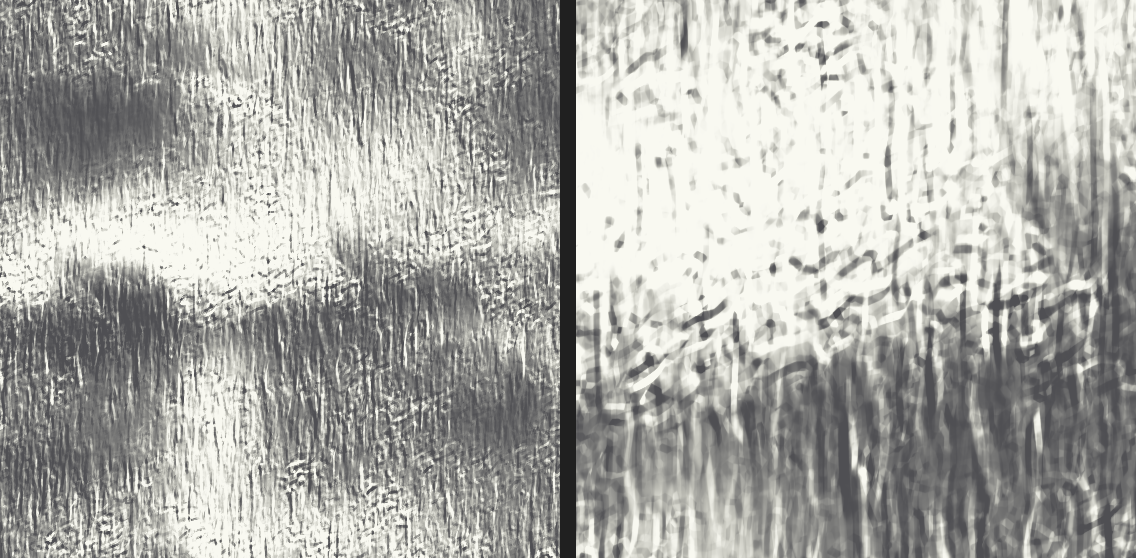
Left, the full canvas; right, a detail of the centre.
Give the GLSL for this texture, as a Shadertoy shader.

```glsl
// Crinkled silver foil: broad soft reflections broken up by fine vertical creases.

const vec3 SHADOW = vec3(0.31, 0.31, 0.325);
const vec3 STEEL  = vec3(0.48, 0.48, 0.475);
const vec3 SILVER = vec3(0.77, 0.77, 0.735);
const vec3 GLINT  = vec3(0.975, 0.975, 0.945);

vec3 hash3(vec2 p) {
    vec3 q = vec3(dot(p, vec2(127.1, 311.7)),
                  dot(p, vec2(269.5, 183.3)),
                  dot(p, vec2(419.2, 371.9)));
    return fract(sin(q) * 43758.5);
}

// Cellular noise: random cell heights blended near their borders, 0 to 1.
float facets(vec2 p, float sharpness) {
    vec2 cell = floor(p);
    float height = 0.0, total = 0.0;
    for (int y = -1; y <= 1; y++)
    for (int x = -1; x <= 1; x++) {
        vec2 id = cell + vec2(x, y);
        vec3 rnd = hash3(id);
        vec2 d = id + 0.1 + 0.8 * rnd.xy - p;
        float w = exp(-sharpness * dot(d, d)) + 1e-6;
        height += w * rnd.z;
        total += w;
    }
    return height / total;
}

// Light and dark flanks of creases; weak ones are flattened to keep them sparse.
float relief(vec2 p, vec2 toLight) {
    float slope = facets(p, 16.0) - facets(p + toLight, 16.0);
    return slope * (0.5 + 1.1 * abs(slope));
}

// Layered sines that bend straight features.
vec2 sway(vec2 p, float freq) {
    vec2 q = p * freq;
    return sin(q.yx + 1.7 * sin(q * 0.7 + 2.0))
         + 0.5 * sin(q.yx * 2.3 + q * 1.1 + 4.0);
}

float glow(vec2 p, vec2 centre, vec2 size) {
    vec2 d = (p - centre) / size;
    return exp(-dot(d, d));
}

// Large reflections of bright and dark surroundings.
float surroundings(vec2 p) {
    float light = 0.35;
    light += 0.72 * glow(p, vec2(0.25, 0.555), vec2(0.32, 0.085));
    light += 0.45 * glow(p, vec2(0.64, 0.67), vec2(0.24, 0.13));
    light += 0.40 * glow(p, vec2(0.42, 0.95), vec2(0.13, 0.22));
    light += 0.50 * glow(p, vec2(0.38, 0.22), vec2(0.08, 0.17));
    light += 0.40 * glow(p, vec2(0.52, 0.05), vec2(0.32, 0.08));
    light += 0.36 * glow(p, vec2(0.86, 0.39), vec2(0.14, 0.05));
    light += 0.38 * glow(p, vec2(1.00, 0.59), vec2(0.12, 0.07));
    light += 0.32 * glow(p, vec2(0.83, 0.93), vec2(0.06, 0.06));
    light -= 0.24 * glow(p, vec2(0.17, 0.78), vec2(0.17, 0.11));
    light -= 0.17 * glow(p, vec2(0.95, 0.83), vec2(0.13, 0.18));
    light -= 0.33 * glow(p, vec2(0.15, 0.40), vec2(0.24, 0.07));
    light -= 0.20 * glow(p, vec2(0.68, 0.43), vec2(0.20, 0.08));
    light -= 0.20 * glow(p, vec2(0.90, 0.25), vec2(0.16, 0.09));
    light -= 0.20 * glow(p, vec2(0.05, 0.16), vec2(0.16, 0.06));
    return light;
}

// Patches pressed flat, where the creases fade.
float smoothPatches(vec2 p) {
    float flatness = 0.85 * glow(p, vec2(0.18, 0.77), vec2(0.15, 0.11));
    flatness += 0.65 * glow(p, vec2(0.92, 0.24), vec2(0.15, 0.11));
    flatness += 0.5 * glow(p, vec2(0.96, 0.84), vec2(0.13, 0.18));
    flatness += 0.6 * glow(p, vec2(0.22, 0.22), vec2(0.09, 0.07));
    return clamp(flatness, 0.0, 0.8);
}

vec3 foilColour(float tone) {
    float s = smoothstep(-0.18, 1.06, tone);
    vec3 colour = mix(SHADOW, STEEL, smoothstep(0.0, 0.36, s));
    colour = mix(colour, SILVER, smoothstep(0.28, 0.74, s));
    return mix(colour, GLINT, smoothstep(0.62, 0.97, s));
}

void mainImage(out vec4 fragColor, in vec2 fragCoord) {
    vec2 uv = fragCoord / iResolution.y;

    // Broad light with ragged edges
    float patches = facets(uv * vec2(9.0, 14.0) + 0.35 * sway(uv, 17.0), 5.0) - 0.5;
    float ragged = facets(uv * vec2(38.0, 30.0) + 0.4 * sway(uv, 50.0), 6.0) - 0.5;
    vec2 bent = uv + 0.012 * sway(uv, 15.0) + vec2(0.03, 0.06) * patches
              + vec2(0.02, 0.025) * ragged;
    float tone = surroundings(bent) + 0.2 * patches + 0.1 * ragged;

    // Nearly straight vertical creases at three widths
    vec2 wobble = uv + 0.0007 * sway(uv, 42.0);
    float hair = relief(wobble * vec2(235.0, 75.0) + 13.0, vec2(0.7, 0.3));
    float fine = relief(wobble * vec2(155.0, 24.0), vec2(0.6, 0.15));
    float wide = relief(wobble * vec2(88.0, 16.0) + 37.0, vec2(0.5, 0.15));

    // Slanted crumples and small chips, strongest along the bright fold
    vec2 slanted = mat2(0.85, -0.53, 0.53, 0.85) * (uv + 0.003 * sway(uv, 45.0));
    float crumple = relief(slanted * vec2(55.0, 125.0) + 71.0, vec2(0.25, 0.6));
    float chips = relief(uv * vec2(150.0, 130.0) + 91.0, vec2(0.5, 0.5));
    float fold = glow(bent, vec2(0.45, 0.525), vec2(0.75, 0.08));
    float crumpled = clamp(0.3 + 0.45 * fold + 1.0 * patches + 0.6 * ragged, 0.08, 0.85);

    float streaks = 0.4 * hair + 0.68 * fine + 0.6 * wide + 0.2 * chips;
    float breaks = 0.7 * crumple + 0.5 * chips + 0.35 * fine;
    float creases = mix(streaks, breaks, crumpled);
    float strength = (0.76 + 0.6 * patches + 0.5 * ragged) * (1.0 - smoothPatches(bent));
    tone += creases * max(strength, 0.08);

    fragColor = vec4(foilColour(tone), 1.0);
}
```
